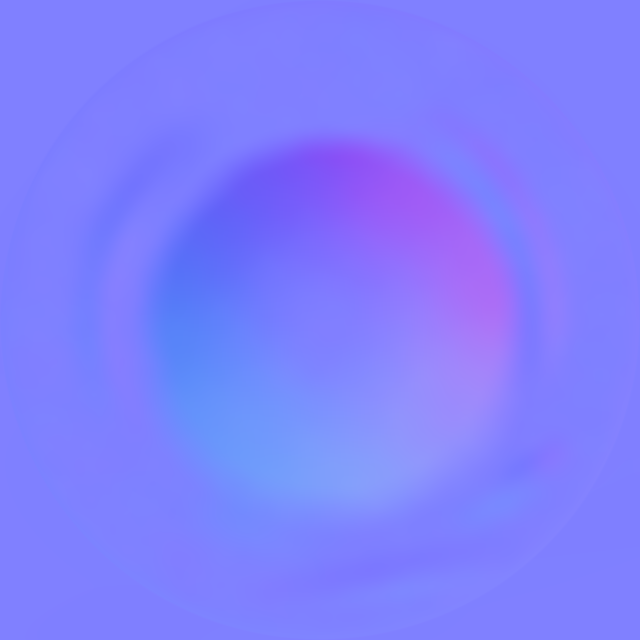
Give the GLSL for this texture map, as a WebGL 1 fragment shader.

```glsl
precision highp float;
// Tangent-space normal map of a shallow round dish: a soft central bowl,
// a faint broken ridge around it and a thin outer rim. Surface tilts are
// summed as red/green offsets, then packed around the flat normal colour.

uniform vec2 u_resolution;

const vec2 DISC_CENTER = vec2(0.5);
const vec2 BOWL_CENTER = vec2(0.52, 0.495);
const float DISC_RADIUS = 0.5;

float hash(vec2 p) {
  return fract(sin(dot(p, vec2(127.1, 311.7))) * 43758.5453);
}

float noise(vec2 p) {
  vec2 i = floor(p);
  vec2 f = fract(p);
  f = f * f * (3.0 - 2.0 * f);
  float low = mix(hash(i), hash(i + vec2(1.0, 0.0)), f.x);
  float high = mix(hash(i + vec2(0.0, 1.0)), hash(i + vec2(1.0)), f.x);
  return mix(low, high, f.y);
}

float fbm(vec2 p) {
  float sum = 0.0;
  float weight = 0.5;
  for (int i = 0; i < 3; i++) {
    sum += weight * (noise(p) - 0.5);
    p = p * 2.03 + 7.3;
    weight *= 0.5;
  }
  return sum;
}

// Inward-facing slope direction: red follows x, green opposes y.
vec2 slopeDir(vec2 d) {
  return vec2(d.x, -d.y) / max(length(d), 0.001);
}

float bell(float x, float width) {
  return exp(-x * x / (width * width));
}

// Elliptical soft patch, turned by angle, carrying a constant tilt.
vec2 patchTilt(vec2 p, vec2 center, vec2 size, float angle, vec2 tilt) {
  vec2 d = p - center;
  float c = cos(angle);
  float s = sin(angle);
  vec2 q = vec2(c * d.x + s * d.y, c * d.y - s * d.x) / size;
  return tilt * exp(-dot(q, q));
}

vec2 bowlTilt(vec2 p, vec2 center) {
  vec2 d = p - center;
  float r = length(d) + 0.02 * fbm(p * 9.0);
  float lower = smoothstep(0.05, -0.2, d.y);
  float rise = smoothstep(0.0, 0.25, r);
  float fade = 1.0 - smoothstep(0.25, mix(0.318, 0.345, lower), r);
  return slopeDir(d) * mix(0.16, 0.122, lower) * rise * fade;
}

// Arc of a ridge, strongest toward the given heading.
vec2 arcTilt(vec2 d, float radius, float width, float heading, float strength) {
  float facing = dot(d, vec2(cos(heading), sin(heading))) / max(length(d), 0.001);
  float mask = smoothstep(0.68, 0.98, facing);
  return slopeDir(d) * strength * mask * bell(length(d) - radius, width);
}

vec2 rimTilt(vec2 d, float radius) {
  float inset = radius - length(d);
  float edge = smoothstep(-0.001, 0.003, inset);
  return slopeDir(d) * edge * 0.022 * exp(-max(inset, 0.0) / 0.022);
}

void main() {
  vec2 p = gl_FragCoord.xy / u_resolution;
  vec2 d = p - DISC_CENTER;

  // Central bowl and the uneven tilts across it
  vec2 tilt = bowlTilt(p, BOWL_CENTER);
  tilt += patchTilt(p, vec2(0.77, 0.51), vec2(0.07, 0.09), 0.3, vec2(0.01, -0.05));
  tilt += patchTilt(p, vec2(0.60, 0.68), vec2(0.09, 0.08), 0.0, vec2(0.045, -0.01));
  tilt += patchTilt(p, vec2(0.69, 0.35), vec2(0.10, 0.06), 0.6, vec2(0.0, -0.025));
  tilt += patchTilt(p, vec2(0.54, 0.765), vec2(0.08, 0.025), 0.0, vec2(0.025, -0.035));
  tilt += patchTilt(p, vec2(0.25, 0.72), vec2(0.11, 0.04), 0.75, vec2(-0.035, -0.025));

  // Broken ridge around the bowl
  tilt += arcTilt(d, 0.368, 0.025, 0.42, 0.055);
  tilt += arcTilt(d, 0.325, 0.022, 0.30, -0.035);
  tilt += arcTilt(d, 0.365, 0.028, 2.85, 0.045);
  tilt += arcTilt(d, 0.325, 0.022, 3.0, -0.025);

  // Folds and smears below the bowl
  tilt += patchTilt(p, vec2(0.86, 0.285), vec2(0.035, 0.03), 0.6, vec2(0.03, -0.025));
  tilt += patchTilt(p, vec2(0.815, 0.27), vec2(0.05, 0.02), 0.65, vec2(-0.035, -0.02));
  tilt += patchTilt(p, vec2(0.78, 0.21), vec2(0.06, 0.025), 0.4, vec2(-0.03, 0.035));
  tilt += patchTilt(p, vec2(0.60, 0.115), vec2(0.15, 0.025), 0.2, vec2(-0.012, -0.03));
  tilt += patchTilt(p, vec2(0.62, 0.075), vec2(0.12, 0.02), 0.15, vec2(0.0, 0.025));
  tilt += patchTilt(p, vec2(0.38, 0.19), vec2(0.10, 0.05), -0.3, vec2(-0.04, 0.035));

  // Outer rim and faint mottling, confined to the disc
  float inside = 1.0 - smoothstep(DISC_RADIUS - 0.02, DISC_RADIUS, length(d));
  tilt += rimTilt(d, DISC_RADIUS);
  tilt += inside * 0.025 * vec2(fbm(p * 14.0), fbm(p * 14.0 + 31.0));

  float blue = 0.5 + 0.5 * sqrt(max(1.0 - 4.0 * dot(tilt, tilt), 0.0));
  gl_FragColor = vec4(vec2(0.5) + tilt, blue, 1.0);
}
```
